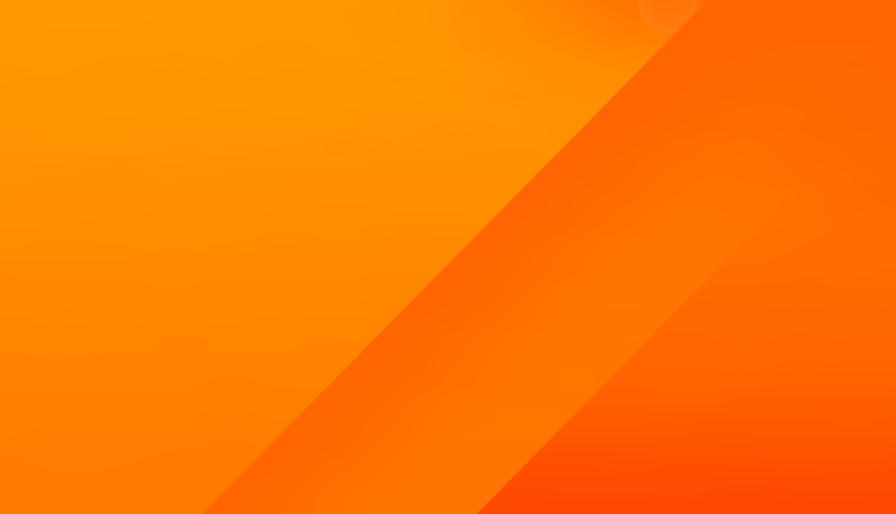
This background is drawn by a WebGL 2 fragment shader. Its source:

```glsl
#version 300 es
precision highp float;
// Warm orange backdrop: an amber field crossed by a diagonal band and a red-orange corner.

uniform vec2 u_resolution;
out vec4 fragColor;

// Lengths are in canvas heights, origin at the lower left.
const float EDGE_SLOPE = 0.985;       // horizontal run per unit of height
const float BAND_START = 0.393;       // where the band meets the bottom
const float CORNER_START = 0.927;     // where the corner meets the bottom
const vec2 DISC_CENTER = vec2(1.298, 0.992);
const float DISC_RADIUS = 0.057;
const float GRAIN = 0.007;

const vec3 AMBER = vec3(1.0, 0.605, 0.005);
const vec3 TANGERINE = vec3(1.0, 0.475, 0.0);
const vec3 ORANGE = vec3(1.0, 0.455, 0.0);
const vec3 DEEP_ORANGE = vec3(1.0, 0.395, 0.0);
const vec3 VERMILION = vec3(0.995, 0.285, 0.0);
const vec3 DISC_TINT = vec3(1.0, 0.5, 0.12);

float hash(vec2 p) {
    return fract(sin(dot(p, vec2(127.1, 311.7))) * 43758.5453);
}

float valueNoise(vec2 p) {
    vec2 cell = floor(p);
    vec2 f = fract(p);
    f = f * f * (3.0 - 2.0 * f);
    float low = mix(hash(cell), hash(cell + vec2(1, 0)), f.x);
    float high = mix(hash(cell + vec2(0, 1)), hash(cell + vec2(1, 1)), f.x);
    return mix(low, high, f.y);
}

// Signed distance to a slanted edge, positive on its right.
float slantedEdge(vec2 p, float start) {
    return (p.x - start - EDGE_SLOPE * p.y) / length(vec2(1.0, EDGE_SLOPE));
}

float glow(vec2 p, vec2 center, vec2 size) {
    vec2 d = (p - center) / size;
    return exp(-dot(d, d));
}

// Amber from the top, with a darker glow at the upper right.
vec3 amberField(vec2 p) {
    float light = smoothstep(-0.15, 1.1, p.y - 0.04 * p.x);
    vec3 color = mix(TANGERINE, AMBER, light);
    float shade = glow(p, vec2(1.36, 1.04), vec2(0.36, 0.17));
    return mix(color, DEEP_ORANGE, 0.85 * shade);
}

// Dark along its left edge, brightest through the middle.
vec3 diagonalBand(vec2 p, float edge) {
    float light = smoothstep(-0.02, 0.28, edge);
    light *= 1.0 - 0.9 * smoothstep(0.5, 1.0, p.y);
    light *= 1.0 - 0.6 * smoothstep(1.4, 1.75, p.x);
    return mix(DEEP_ORANGE, ORANGE, light);
}

// Vermilion at the bottom, rising into orange.
vec3 lowerCorner(vec2 p) {
    vec3 color = mix(VERMILION, DEEP_ORANGE, smoothstep(-0.02, 0.32, p.y));
    return mix(color, ORANGE, 0.6 * smoothstep(0.25, 0.6, p.y));
}

void main() {
    vec2 p = gl_FragCoord.xy / u_resolution.y;
    float aa = 0.75 / u_resolution.y;
    float bandEdge = slantedEdge(p, BAND_START);
    float cornerEdge = slantedEdge(p, CORNER_START);

    // Faint disc, brighter at the rim, behind the band.
    vec3 color = amberField(p);
    float disc = length(p - DISC_CENTER) - DISC_RADIUS;
    float inside = 1.0 - smoothstep(-aa, aa, disc);
    float rim = smoothstep(-0.03, 0.0, disc);
    color = mix(color, DISC_TINT, inside * (0.25 + 0.25 * rim));

    // Band, then the corner whose edge dissolves upward.
    color = mix(color, diagonalBand(p, bandEdge), smoothstep(-aa, aa, bandEdge));
    float corner = smoothstep(-aa, aa, cornerEdge);
    corner *= 1.0 - smoothstep(0.4, 0.68, p.y);
    color = mix(color, lowerCorner(p), corner);

    // Soft horizontal mottling.
    color.g += GRAIN * (valueNoise(p * vec2(9.0, 32.0)) - 0.5);
    fragColor = vec4(color, 1.0);
}
```
